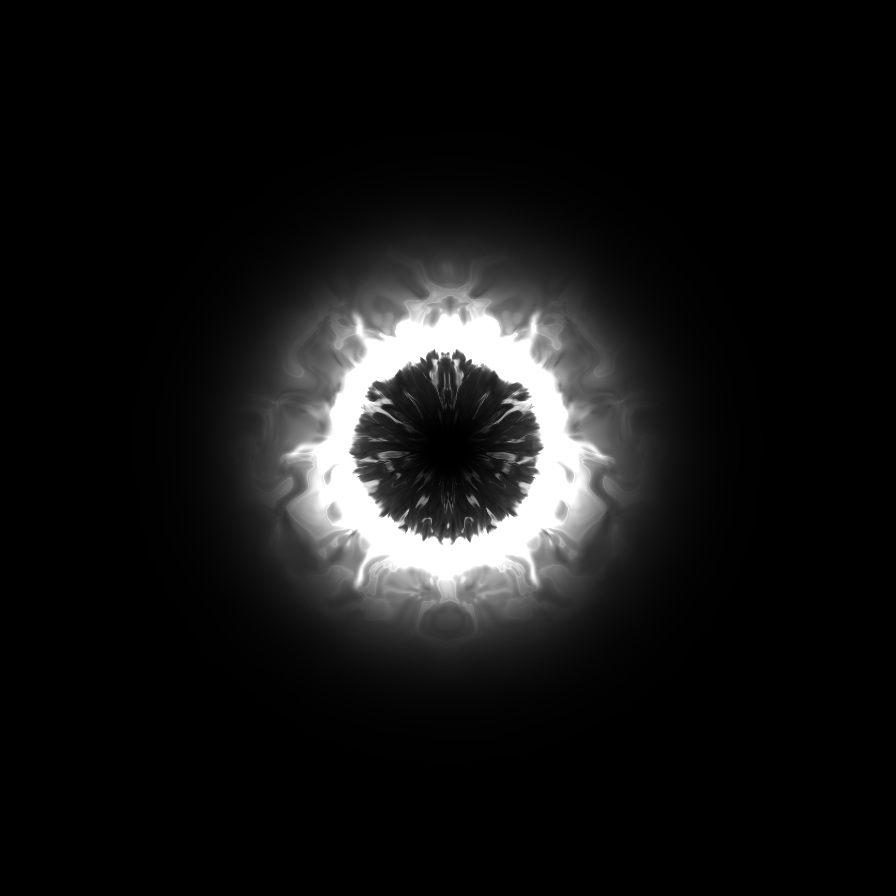
Give the GLSL for this background, as a WebGL 2 fragment shader.

```glsl
#version 300 es
precision highp float;
// A white plasma ring around a dark iris on black, with a soft halo.
// Mirrored polar coordinates feed warped noise for the filaments and iris
// streaks; tapered rays repeat around the ring at equal angles.

#define RING_INNER 0.106
#define RING_OUTER 0.132
#define RAY_STEP 0.314159
#define RAY_LENGTH 0.158
#define RAY_SWING 0.022
#define HALO_FALL 15.5
#define HALO_CURVE 60.0
#define FILAMENT_CONTRAST 1.3
#define IRIS_LIGHT 0.19

uniform vec2 u_resolution;
out vec4 outColor;

float hash(vec2 cell) {
    vec3 h = fract(cell.xyx * vec3(0.1031, 0.1030, 0.0973));
    h += dot(h, h.yzx + 33.33);
    return fract((h.x + h.y) * h.z);
}

float noise(vec2 p) {
    vec2 cell = floor(p);
    vec2 f = p - cell;
    f = f * f * f * (f * (f * 6.0 - 15.0) + 10.0);
    float low = mix(hash(cell), hash(cell + vec2(1, 0)), f.x);
    float high = mix(hash(cell + vec2(0, 1)), hash(cell + vec2(1, 1)), f.x);
    return mix(low, high, f.y);
}

float fbm(vec2 p) {
    float sum = 0.0;
    float weight = 0.55;
    for (int i = 0; i < 3; i++) {
        sum += weight * noise(p);
        p = mat2(1.6, 1.2, -1.2, 1.6) * p + 7.3;
        weight *= 0.48;
    }
    return sum;
}

// Noise bent by more noise, which gives curled, fluid strands
float flow(vec2 p, float bend) {
    vec2 warp = vec2(noise(p + 11.7), noise(p + 41.2)) - 0.5;
    return fbm(p + bend * warp);
}

// Tapered rays with rounded tips; every third one is long
float rays(float angle, float r) {
    float sway = 0.10 * (noise(vec2(angle * 5.0, r * 45.0)) - 0.5);
    float index = floor(angle / RAY_STEP + 0.5);
    float offset = r * sin(angle + sway - index * RAY_STEP);
    float len = RAY_LENGTH + RAY_SWING * cos((index - 2.0) * 2.0944);
    len += 0.010 * (hash(vec2(index, 3.0)) - 0.5);
    float t = clamp((r - RING_OUTER) / (len - RING_OUTER), 0.0, 1.0);
    float width = mix(0.010, 0.0042, sqrt(t));
    float body = exp(-offset * offset / (width * width));
    float gap = 1.0 - 0.4 * exp(-pow((t - 0.55) / 0.2, 2.0));
    return body * gap * (1.0 - smoothstep(len - 0.016, len + 0.010, r));
}

// Halo with filaments and thin loops that calm down with distance
float corona(float angle, float r) {
    float d = max(r - RING_OUTER - 0.003, 0.0);
    float halo = exp(-HALO_FALL * d - HALO_CURVE * d * d);
    float detail = 1.0 - smoothstep(0.14, 0.27, r);
    float strands = flow(vec2(angle * 6.0, r * 32.0), 1.8);
    float loops = exp(-pow((strands - 0.57) / 0.035, 2.0));
    float light = 1.0 + detail * FILAMENT_CONTRAST * (strands - 0.52);
    light += 0.18 * detail * loops;
    return halo * light * 0.96 + 0.65 * rays(angle, r);
}

// Radial streaks that brighten from the black centre outward
float iris(float angle, float r) {
    float rise = smoothstep(0.018, 0.100, r);
    float streaks = flow(vec2(angle * 11.0, r * 55.0), 1.5);
    float sparks = smoothstep(0.52, 0.82, streaks);
    return rise * (IRIS_LIGHT * (0.35 + 1.2 * streaks) + 0.60 * sparks);
}

void main() {
    vec2 p = (gl_FragCoord.xy - 0.5 * u_resolution) / min(u_resolution.x, u_resolution.y);

    // A slight warp keeps the two mirrored halves from being identical
    vec2 wobble = vec2(noise(p * 28.0 + 60.0), noise(p * 28.0 + 90.0)) - 0.5;
    vec2 q = p + 0.006 * wobble * smoothstep(0.02, 0.10, length(p));
    float r = length(q);
    float angle = atan(abs(q.x), q.y + 1e-6);

    // Ragged inner rim with light spilling inward
    float rim = RING_INNER + 0.020 * (flow(vec2(angle * 12.0, r * 45.0), 1.2) - 0.5);
    float spill = 0.45 * exp(-max(rim - r, 0.0) / 0.006);
    float inside = iris(angle, r) + spill;
    float outside = corona(angle, r);
    float band = smoothstep(RING_INNER - 0.01, RING_INNER + 0.004, r)
               * (1.0 - smoothstep(RING_OUTER - 0.002, RING_OUTER + 0.012, r));
    outside += 0.4 * band;

    float light = mix(inside, outside, smoothstep(rim - 0.005, rim + 0.004, r));
    outColor = vec4(vec3(clamp(light, 0.0, 1.0)), 1.0);
}
```
